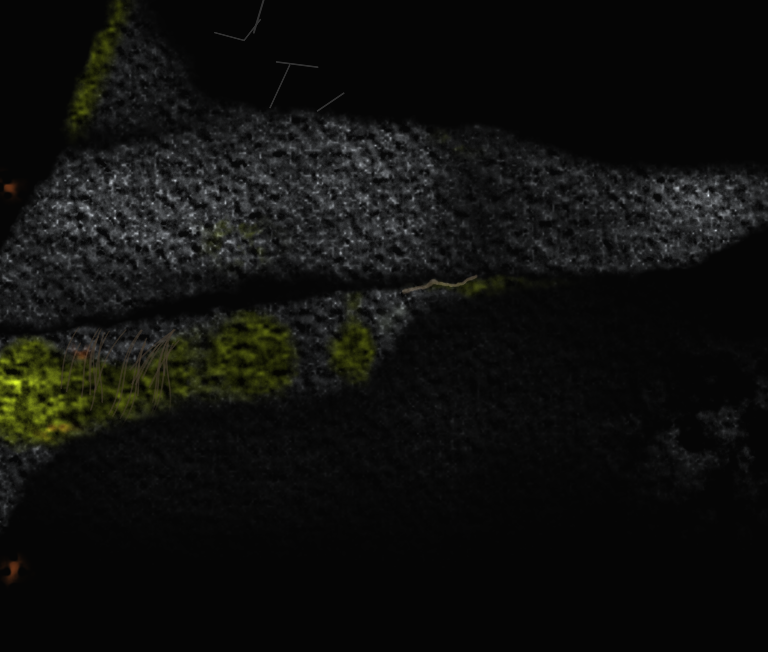
Reproduce this texture procedurally as a WebGL 1 fragment shader.

```glsl
precision highp float;
uniform vec2 u_resolution;

float hash(vec2 p) {
  return fract(sin(dot(p, vec2(127.1, 311.7))) * 43758.5453);
}

float noise(vec2 p) {
  vec2 i = floor(p), f = fract(p);
  f = f * f * (3.0 - 2.0 * f);
  return mix(mix(hash(i), hash(i + vec2(1.0, 0.0)), f.x),
             mix(hash(i + vec2(0.0, 1.0)), hash(i + 1.0), f.x), f.y);
}

float fbm(vec2 p) {
  float sum = 0.0, amp = 0.5;
  for (int i = 0; i < 5; i++) {
    sum += amp * noise(p);
    p = mat2(1.6, 1.2, -1.2, 1.6) * p + 7.3;
    amp *= 0.5;
  }
  return sum;
}

float ramp(float x, float a, float b) { return clamp((x - a) / (b - a), 0.0, 1.0); }

float glow(vec2 p, vec2 center, vec2 radius) {
  vec2 d = (p - center) / radius;
  return exp(-dot(d, d));
}

float strand(vec2 p, vec2 a, vec2 b, float width) {
  vec2 d = b - a;
  float t = clamp(dot(p - a, d) / dot(d, d), 0.0, 1.0);
  return 1.0 - smoothstep(width * 0.4, width * 1.6, length(p - a - d * t));
}

// Heights of the ledge outlines
float upperTop(float x) {
  return 0.615 + 0.155 * ramp(x, 0.0, 0.08) + 0.03 * ramp(x, 0.08, 0.2)
    + 0.05 * ramp(x, 0.2, 0.27) - 0.016 * ramp(x, 0.27, 0.4)
    - 0.03 * ramp(x, 0.4, 0.65) - 0.045 * ramp(x, 0.65, 0.75) - 0.013 * ramp(x, 0.75, 0.84);
}

float upperBase(float x) {
  return 0.495 + 0.02 * ramp(x, 0.05, 0.17) + 0.05 * ramp(x, 0.17, 0.33)
    + 0.012 * ramp(x, 0.33, 0.78) + 0.025 * ramp(x, 0.83, 0.92) + 0.05 * ramp(x, 0.92, 1.0);
}

float lowerTop(float x) {
  return 0.49 + 0.033 * ramp(x, 0.0, 0.26) + 0.032 * ramp(x, 0.26, 0.42)
    + 0.022 * ramp(x, 0.42, 0.6);
}

float lowerBase(float x) {
  return 0.17 + 0.09 * ramp(x, 0.0, 0.04) + 0.06 * ramp(x, 0.04, 0.1)
    + 0.045 * ramp(x, 0.1, 0.2) + 0.025 * ramp(x, 0.2, 0.43) + 0.025 * ramp(x, 0.43, 0.48)
    + 0.1 * ramp(x, 0.48, 0.55) + 0.045 * ramp(x, 0.55, 0.68) + 0.02 * ramp(x, 0.68, 0.78);
}

void main() {
  vec2 uv = gl_FragCoord.xy / u_resolution;
  vec2 p = uv * vec2(1.18, 1.0);
  float broad = fbm(p * 9.0), rough = fbm(p * 34.0 + 5.0);
  vec2 w = uv + (vec2(rough, fbm(p * 30.0 + 19.0)) - 0.48) * 0.026;

  // Wet grain: relief lit from above, with scattered glints
  float relief = fbm(p * 75.0) - fbm(p * 75.0 + vec2(0.3, 0.6));
  float glint = pow(noise(p * 170.0) * 0.6 + noise(p * 260.0 + 3.0) * 0.5, 4.0);
  float grain = clamp(0.4 + relief * 1.6 + glint * 1.5, 0.05, 2.4) * (0.35 + 1.3 * broad);

  // Upper ledge and the dim shoulder above it
  float upper = smoothstep(-0.006, 0.028, upperTop(w.x) - w.y)
    * smoothstep(-0.004, 0.022, w.y - upperBase(w.x));
  float light = 0.13 + 0.19 * glow(uv, vec2(0.2, 0.66), vec2(0.16, 0.12))
    + 0.17 * glow(uv, vec2(0.42, 0.72), vec2(0.14, 0.13))
    + 0.16 * glow(uv, vec2(0.92, 0.69), vec2(0.07, 0.08));
  light *= 1.0 - 0.55 * glow(uv, vec2(0.62, 0.68), vec2(0.055, 0.13));
  light *= 1.0 - 0.8 * glow(uv, vec2(0.2, 0.82), vec2(0.13, 0.035));
  light *= 1.0 - 0.75 * glow(uv, vec2(0.35, 0.565), vec2(0.16, 0.03));
  float shoulder = smoothstep(0.0, 0.02, w.x - mix(0.075, 0.14, ramp(w.y, 0.8, 1.0)))
    * smoothstep(0.0, 0.07, mix(0.3, 0.21, ramp(w.y, 0.82, 1.0)) - w.x)
    * smoothstep(0.77, 0.83, w.y) * (1.0 - upper);

  // Lower ledge, faint slope and glints at the right
  float lower = smoothstep(0.0, 0.014, lowerTop(w.x) - w.y)
    * smoothstep(-0.012, 0.04, w.y - lowerBase(w.x)) * (1.0 - smoothstep(0.74, 0.8, uv.x));
  float slope = 0.045 * glow(uv, vec2(0.58, 0.4), vec2(0.2, 0.15))
    + 0.035 * glow(uv, vec2(0.25, 0.29), vec2(0.2, 0.09));
  float wet = glow(uv, vec2(0.94, 0.34), vec2(0.1, 0.09)) * smoothstep(0.4, 0.65, rough);
  vec3 color = vec3(0.018) + vec3(0.97, 1.0, 1.03) * grain
    * (upper * light + shoulder * 0.12 + lower * 0.17 + slope + wet * 0.18);

  // Moss cushions
  float cover = glow(uv, vec2(0.33, 0.45), vec2(0.11, 0.09))
    + glow(uv, vec2(0.02, 0.39), vec2(0.07, 0.1)) + glow(uv, vec2(0.15, 0.38), vec2(0.07, 0.05))
    + glow(uv, vec2(0.66, 0.565), vec2(0.12, 0.03)) + 0.7 * glow(uv, vec2(0.47, 0.44), vec2(0.04, 0.08));
  float moss = lower * smoothstep(0.35, 0.65, cover + (broad - 0.5) * 1.1);
  float fringe = shoulder * (1.0 - smoothstep(0.015, 0.045, uv.x - mix(0.08, 0.14, ramp(uv.y, 0.8, 1.0))));
  float tuft = upper * smoothstep(0.45, 0.65, rough) * 0.6
    * (glow(uv, vec2(0.31, 0.635), vec2(0.04, 0.035)) + glow(uv, vec2(0.6, 0.79), vec2(0.025, 0.02)));
  float leafy = 0.25 + 1.3 * noise(p * vec2(105.0, 150.0)) * noise(p * 70.0 + 8.0) + relief;
  float sun = 0.75 + 0.8 * glow(uv, vec2(0.01, 0.39), vec2(0.07, 0.09));
  color = mix(color, vec3(0.34, 0.38, 0.065) * max(leafy, 0.06) * sun, clamp(moss + fringe + tuft, 0.0, 0.95));

  // Dry grass hanging over the lower ledge
  for (int i = 0; i < 24; i++) {
    float k = float(i);
    vec2 root = vec2(0.12 + 0.18 * hash(vec2(k, 1.0)), 0.5 - 0.03 * hash(vec2(k, 2.0)));
    vec2 tip = root - vec2(0.02 + 0.06 * hash(vec2(k, 3.0)), 0.06 + 0.09 * hash(vec2(k, 4.0)));
    float blade = strand(p + vec2(0.012 * sin(uv.y * 30.0), 0.0), root, tip, 0.0012);
    color = mix(color, vec3(0.27, 0.23, 0.18), blade * 0.55 * lower);
  }

  // Bare twigs above the ledge
  float twig = strand(p, vec2(0.405, 1.0), vec2(0.39, 0.95), 0.0015)
    + strand(p, vec2(0.33, 0.95), vec2(0.375, 0.938), 0.0012)
    + strand(p, vec2(0.375, 0.938), vec2(0.4, 0.97), 0.0012)
    + strand(p, vec2(0.425, 0.905), vec2(0.488, 0.897), 0.0013)
    + strand(p, vec2(0.445, 0.9), vec2(0.415, 0.835), 0.0012)
    + strand(p, vec2(0.488, 0.83), vec2(0.528, 0.857), 0.0013);
  color += vec3(0.17) * min(twig, 1.0);

  // Pale pebbles and fallen leaves
  float pebble = glow(uv, vec2(0.502, 0.505), vec2(0.011, 0.015)) + glow(uv, vec2(0.521, 0.523), vec2(0.009, 0.009));
  color += vec3(0.11, 0.12, 0.1) * pebble;
  float leaf = glow(w, vec2(0.016, 0.125), vec2(0.012, 0.014)) + glow(w, vec2(0.012, 0.715), vec2(0.015, 0.013))
    + 0.7 * glow(w, vec2(0.075, 0.34), vec2(0.02, 0.012)) + 0.7 * glow(w, vec2(0.105, 0.453), vec2(0.008, 0.016));
  color += vec3(0.36, 0.17, 0.07) * leaf * smoothstep(0.3, 0.7, noise(p * 90.0));
  color += vec3(0.22, 0.19, 0.15) * strand(w, vec2(0.53, 0.555), vec2(0.62, 0.575), 0.003);

  gl_FragColor = vec4(color, 1.0);
}
```
